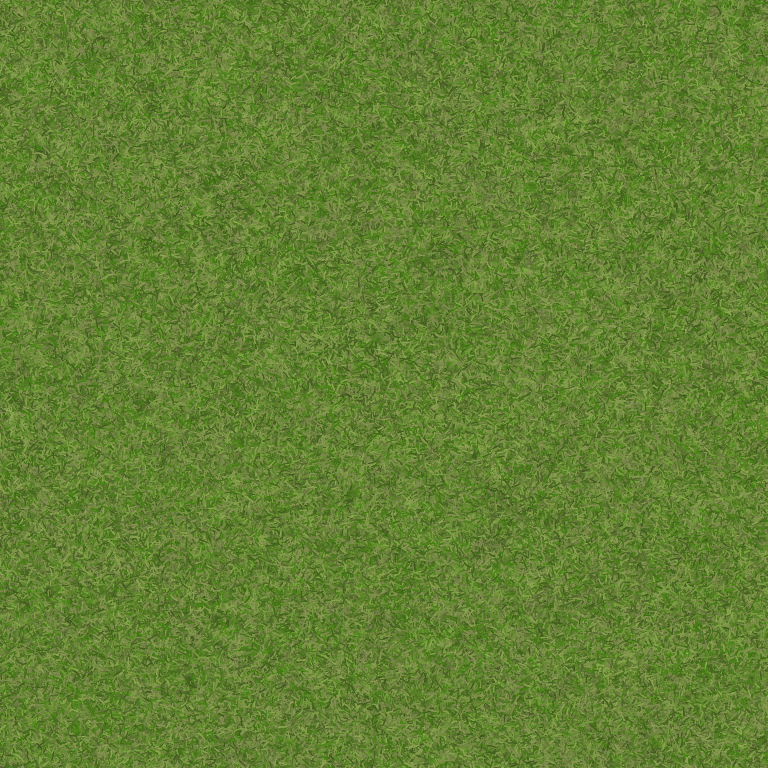
Write a Shadertoy shader that draws this texture.

```glsl
vec3 hash3(vec3 p) {
    p = fract(p * vec3(0.1031, 0.1030, 0.0973));
    p += dot(p, p.yxz + 33.33);
    return fract((p.xxy + p.yxx) * p.zyx);
}

// Smooth pair of random fields
vec2 valueNoise(vec2 p, float seed) {
    vec2 i = floor(p), f = fract(p);
    f = f * f * (3.0 - 2.0 * f);
    vec2 bottom = mix(hash3(vec3(i, seed)).xy, hash3(vec3(i + vec2(1, 0), seed)).xy, f.x);
    vec2 top = mix(hash3(vec3(i + vec2(0, 1), seed)).xy, hash3(vec3(i + 1.0, seed)).xy, f.x);
    return mix(bottom, top, f.y);
}

vec3 grassColor(float vividness, float lightness) {
    vec3 shade = mix(vec3(0.25, 0.34, 0.12), vec3(0.26, 0.52, 0.05), vividness);
    vec3 lit = mix(vec3(0.50, 0.52, 0.32), vec3(0.56, 0.66, 0.32), vividness);
    return mix(shade, lit, smoothstep(0.0, 1.0, lightness));
}

// Coverage of one slightly bent, tapering blade centred on the origin
float bladeMask(vec2 p, float angle, float halfLength, float bend, float pixel) {
    vec2 dir = vec2(cos(angle), sin(angle));
    p = vec2(dot(p, dir), dot(p, vec2(-dir.y, dir.x)));
    float along = p.x / halfLength;
    p.y += bend * (along * along - 0.4);
    float width = 0.145 - 0.03 * along;
    float dist = length(vec2(max(abs(p.x) - halfLength + width, 0.0), p.y)) - width;
    return 1.0 - smoothstep(-0.5 * pixel, 0.5 * pixel, dist);
}

void mainImage(out vec4 fragColor, in vec2 fragCoord) {
    vec2 uv = fragCoord / iResolution.y;
    vec2 grid = uv * 165.0;
    float pixel = 165.0 / iResolution.y;

    // Small tufts that shift the blade colours
    vec2 tuft = valueNoise(uv * 62.0, 3.0) - 0.5;

    vec3 color = vec3(0.34, 0.45, 0.16);

    // Overlapping layers of scattered blades
    for (int layer = 0; layer < 8; layer++) {
        vec2 p = grid + float(layer) * vec2(0.37, 0.61);
        vec2 cell = floor(p);
        for (int y = -1; y <= 1; y++)
        for (int x = -1; x <= 1; x++) {
            vec2 id = cell + vec2(x, y);
            vec3 place = hash3(vec3(id, 11.0 + 7.0 * float(layer)));
            vec3 look = hash3(vec3(id, 97.0 + 5.0 * float(layer)));
            float mask = bladeMask(p - id - place.xy, 6.2832 * place.z,
                                   mix(0.6, 0.98, look.z), 0.3 * (fract(look.z * 7.0) - 0.5), pixel);
            vec3 blade = grassColor(clamp(look.x - 0.3 * tuft.y, 0.0, 1.0),
                                    clamp(look.y + 0.2 * tuft.x, 0.0, 1.0));
            color = mix(color, blade, mask);
        }
    }

    fragColor = vec4(color, 1.0);
}
```
